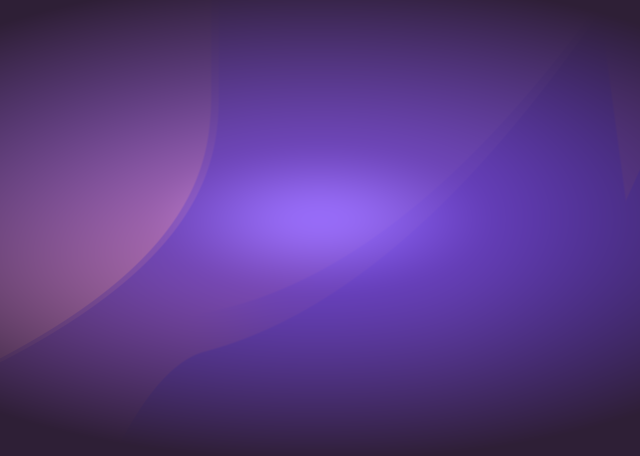
Reproduce this background procedurally as a WebGL 1 fragment shader.

```glsl
precision highp float;
// Violet backdrop: translucent curved sheets under a wide elliptical vignette.
// Each sheet is bounded by a formula curve with a thin half-tinted rim, and a
// small bright core glows in the middle.
uniform vec2 u_resolution;

#define CENTER vec2(0.5, 0.52)
#define VIGNETTE_RADII vec2(0.846, 0.531)
#define VIGNETTE_POWER 1.4
#define GLOW_RADIUS 0.34
#define RIM_WIDTH 0.012
#define SHADOW vec3(0.18, 0.12, 0.21)
#define VIOLET vec3(0.49, 0.31, 0.84)
#define MAUVE vec3(0.56, 0.33, 0.81)
#define GLOW vec3(0.10, 0.11, 0.13)

// Antialiased coverage, about one pixel wide on each side of the edge.
float cover(float signedDistance) {
  float pixel = 1.0 / u_resolution.y;
  return smoothstep(-pixel, pixel, signedDistance);
}

// Right limit of the rose sheet at height y.
float roseEdge(float y) {
  float drop = max(0.8 - y, 0.0);
  return 0.342 - 1.19 * pow(drop, 2.4);
}

// Top limit of the blue sheet at position x, with a rounded fall on the left.
float blueEdge(float x) {
  float d = x - 0.378;
  float fall = max(0.32 - x, 0.0);
  return 0.255 + d * (0.527 + 1.36 * d) - 10.0 * fall * fall;
}

void main() {
  vec2 uv = gl_FragCoord.xy / u_resolution;
  float radius = length((uv - CENTER) / VIGNETTE_RADII);

  // Violet ground, warmer toward the lower left.
  float warmth = smoothstep(0.55, 0.25, uv.y) * smoothstep(0.75, 0.35, uv.x);
  vec3 color = mix(VIOLET, MAUVE, warmth);

  // Blue sheet with a rim that dissolves toward its left end.
  vec3 blue = mix(vec3(0.455, 0.28, 0.85), vec3(0.40, 0.24, 0.81),
                  smoothstep(0.65, 1.0, uv.x));
  float top = blueEdge(uv.x);
  float rim = 0.078 - 0.105 * (uv.x - 0.39);
  float rimFade = smoothstep(0.28, 0.46, uv.x);
  color = mix(color, blue, 0.5 * rimFade * cover((top + rim - uv.y) * 0.7));
  color = mix(color, blue, cover((top - uv.y) * 0.7));

  // Narrow wedge hanging down the right side.
  vec2 tip = uv - vec2(0.978, 0.56);
  float wedge = cover(tip.x + 0.096 * tip.y) * cover((tip.y - 3.1 * tip.x) * 0.4);
  wedge *= smoothstep(0.95, 0.78, uv.y);
  color = mix(color, vec3(0.46, 0.275, 0.76), wedge);

  // Rose sheet on the left, warming downward, with a thin rim.
  vec3 rose = mix(vec3(0.80, 0.50, 0.79), vec3(0.55, 0.35, 0.78),
                  smoothstep(0.2, 0.85, uv.y - 0.25 * uv.x));
  float inside = roseEdge(uv.y) - uv.x;
  float coverage = 0.4 * cover(inside) + 0.6 * cover(inside - RIM_WIDTH);
  color = mix(color, rose, coverage);

  // Bright core, then the vignette over everything.
  color += GLOW * (1.0 - smoothstep(0.03, GLOW_RADIUS, radius));
  float shade = pow(min(radius, 1.0), VIGNETTE_POWER);
  gl_FragColor = vec4(mix(color, SHADOW, shade), 1.0);
}
```
